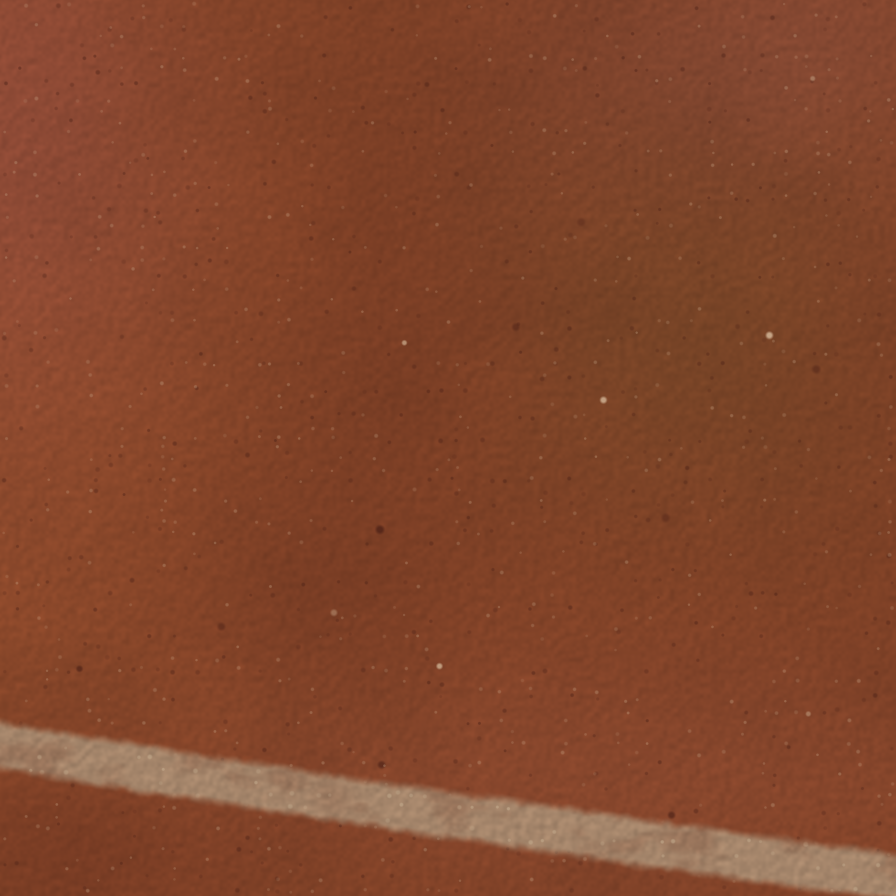
This texture is drawn by a three.js fragment shader. Its source:

```glsl
// Worn clay-coloured ground crossed by a pale painted stripe near the bottom.
// Broad soft tints colour the ground; value noise adds embossed grain,
// hashed cells scatter specks, and a noisy distance band forms the stripe.

varying vec2 vUv;

const vec3 CLAY = vec3(0.495, 0.252, 0.148);
const vec3 ROSE = vec3(0.565, 0.295, 0.220);
const vec3 ORANGE = vec3(0.550, 0.286, 0.165);
const vec3 MAUVE = vec3(0.520, 0.285, 0.205);
const vec3 OLIVE = vec3(0.465, 0.268, 0.150);
const vec3 UMBER = vec3(0.465, 0.230, 0.138);
const vec3 RUST = vec3(0.540, 0.282, 0.180);
const vec3 PAINT = vec3(0.655, 0.540, 0.435);
const vec3 WORN_PAINT = vec3(0.575, 0.430, 0.335);
const vec3 PALE_GRIT = vec3(0.780, 0.650, 0.530);
const vec3 DARK_PIT = vec3(0.290, 0.125, 0.085);

const float STRIPE_LEFT = 0.168;
const float STRIPE_DROP = 0.147;
const float STRIPE_SAG = 0.016;
const float STRIPE_HALF = 0.0255;
const float STRIPE_SOFT = 0.0065;
const float GRAIN_SCALE = 145.0;
const float GRAIN_DEPTH = 0.055;

float hash(vec2 p) {
  vec3 q = fract(vec3(p.xyx) * 0.1031);
  q += dot(q, q.yzx + 33.33);
  return fract((q.x + q.y) * q.z);
}

float noise(vec2 p) {
  vec2 i = floor(p);
  vec2 f = fract(p);
  f = f * f * (3.0 - 2.0 * f);
  float low = mix(hash(i), hash(i + vec2(1.0, 0.0)), f.x);
  float high = mix(hash(i + vec2(0.0, 1.0)), hash(i + vec2(1.0)), f.x);
  return mix(low, high, f.y);
}

float fbm(vec2 p) {
  float sum = 0.0;
  float weight = 0.5;
  for (int i = 0; i < 4; i++) {
    sum += weight * noise(p);
    p = p * 2.03 + 17.3;
    weight *= 0.5;
  }
  return sum / 0.9375;
}

// Soft elliptical patch of tint
float patchAt(vec2 p, vec2 center, vec2 size) {
  vec2 d = (p - center) / size;
  return exp(-dot(d, d));
}

// One jittered round speck in a fraction of the grid cells
float specks(vec2 p, float cells, float chance, float radius, float seed) {
  vec2 g = p * cells;
  vec2 id = floor(g) + seed;
  vec2 spot = 0.3 + 0.4 * vec2(hash(id + 7.1), hash(id + 23.7));
  float size = radius * (0.6 + 0.4 * hash(id + 41.3));
  float disc = 1.0 - smoothstep(size * 0.3, size, length(fract(g) - spot));
  return disc * step(hash(id), chance) * (0.4 + 0.6 * hash(id + 61.9));
}

vec3 groundColor(vec2 p) {
  vec2 q = p + 0.09 * (vec2(fbm(p * 5.0), fbm(p * 5.0 + 31.0)) - 0.5);
  vec3 c = CLAY;
  c = mix(c, ORANGE, 0.85 * patchAt(q, vec2(0.05, 0.50), vec2(0.30, 0.48)));
  c = mix(c, ROSE, 0.85 * patchAt(q, vec2(0.0, 0.86), vec2(0.20, 0.32)));
  c = mix(c, MAUVE, 0.80 * patchAt(q, vec2(0.86, 0.93), vec2(0.28, 0.20)));
  c = mix(c, OLIVE, 0.85 * patchAt(q, vec2(0.78, 0.62), vec2(0.22, 0.20)));
  c = mix(c, UMBER, 0.45 * patchAt(q, vec2(0.43, 0.62), vec2(0.14, 0.30)));
  c = mix(c, UMBER, 0.45 * patchAt(q, vec2(0.36, 0.35), vec2(0.16, 0.12)));
  c = mix(c, RUST, 0.80 * patchAt(q, vec2(0.72, 0.14), vec2(0.50, 0.13)));
  c = mix(c, UMBER, 0.85 * patchAt(q, vec2(0.07, 0.04), vec2(0.24, 0.09)));
  return c * (1.0 + 0.10 * (fbm(p * 9.0 + 3.0) - 0.5));
}

void main() {
  vec2 p = vUv;
  vec3 color = groundColor(p);

  // Fine grain, lit from the upper left
  vec2 g = p * GRAIN_SCALE;
  float relief = noise(g) - noise(g + vec2(-0.55, 0.65));
  float fine = noise(g * 1.7 + 9.0) - 0.5;
  color *= 1.0 + GRAIN_DEPTH * (1.3 * relief + fine);

  // Scattered pits and grit
  color = mix(color, DARK_PIT, 0.45 * specks(p, 70.0, 0.11, 0.28, 3.0));
  color = mix(color, DARK_PIT, 0.75 * specks(p, 18.0, 0.03, 0.15, 90.0));
  color = mix(color, PALE_GRIT, 0.35 * specks(p, 85.0, 0.09, 0.28, 150.0));
  color = mix(color, PALE_GRIT, specks(p, 17.0, 0.03, 0.11, 210.0));

  // Painted stripe with uneven, rubbed edges
  float center = STRIPE_LEFT - STRIPE_DROP * p.x - STRIPE_SAG * p.x * (1.0 - p.x);
  float offset = p.y - center;
  float ragged = 0.006 * (fbm(p * 38.0) - 0.5) + 0.003 * (noise(p * 110.0) - 0.5);
  float edge = abs(offset) - STRIPE_HALF + ragged;
  float cover = 1.0 - smoothstep(-STRIPE_SOFT, STRIPE_SOFT, edge);

  float wear = smoothstep(0.42, 0.72, fbm(p * vec2(18.0, 32.0) + 5.0));
  wear = max(wear, 0.7 * patchAt(p, vec2(0.37, center), vec2(0.025, 0.025)));
  vec3 paint = mix(PAINT, WORN_PAINT, 0.65 * wear);
  paint *= 1.0 + 0.10 * relief + 0.06 * fine;
  paint = mix(paint, vec3(0.80, 0.72, 0.60), 0.55 * specks(p, 75.0, 0.16, 0.30, 300.0));
  color = mix(color, paint, 0.94 * cover);

  gl_FragColor = vec4(color, 1.0);
}
```
